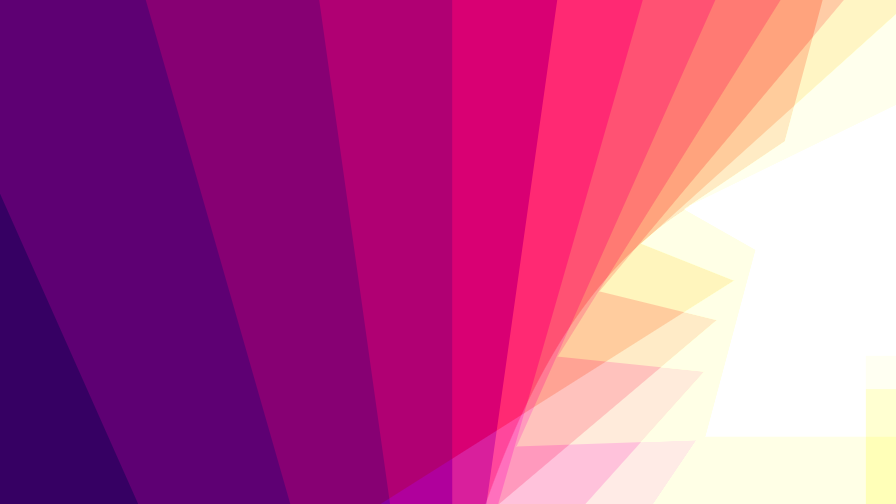
Write a Shadertoy shader that draws this background.

```glsl
// Soft coverage of a signed distance, positive inside
float cover(float d) {
    return clamp(d * iResolution.y + 0.5, 0.0, 1.0);
}

// Signed distance to a line through a point, positive along its normal
float side(vec2 p, vec2 point, float angle) {
    return dot(p - point, vec2(sin(angle), cos(angle)));
}

// Left ray of blade k, turning 8 degrees per step
float ray(vec2 p, float k) {
    float a = radians(8.0 * (k - 3.0));
    float offset = ((0.001042 * k - 0.04572) * k + 0.47894) * k - 0.15625;
    return dot(p, vec2(cos(a), sin(a))) - offset;
}

// Notched blade: a pointed upper part joined with a sweep below its notch
float blade(vec2 p, float k) {
    float d = ray(p, k);
    if (k < 6.0) return d;

    // The last blade ends on the curve traced by the tips
    if (k > 10.0) {
        float curve = 1.007 - 0.268 * log((max(p.y, 0.41) - 0.243) / 0.6435);
        return min(d, (p.x - curve) * 0.75);
    }

    float n = k - 6.0;
    float tilt = radians(7.9 * n - 2.0);
    vec2 tip = vec2(1.007 + 0.088 * n, 0.243 + 0.6435 * pow(0.72, n));
    vec2 notch = tip + 0.375 * pow(0.81, n) * vec2(cos(tilt), sin(tilt));
    float upper = min(d, dot(p - tip, vec2(sin(tilt), -cos(tilt))));

    float sweepAngle = k > 9.0 ? radians(75.0) : radians(56.0 - 7.9 * n);
    float sweep = side(p, notch, sweepAngle);
    if (k > 9.0) sweep = min(sweep, 0.866 - p.y);
    return max(upper, sweep);
}

void mainImage(out vec4 fragColor, in vec2 fragCoord) {
    // Height units, measured down from the top
    vec2 p = vec2(fragCoord.x, iResolution.y - fragCoord.y) / iResolution.y;

    // Green starts below zero, so it only shows after several layers
    vec3 color = vec3(0.21, -0.64, 0.39);
    for (int i = 0; i < 12; i++) {
        float k = float(i);
        vec3 light = vec3(0.16, 0.16, 0.16 * smoothstep(6.0, 9.0, k));
        if (i == 0) light.b = 0.06;
        if (i > 4) light.r = 0.0;
        if (i == 9) light.g = 0.12;
        if (i == 11) light.b = 0.13;
        color += light * cover(blade(p, k));
    }
    color = clamp(color, 0.0, 1.0);

    // Pale yellow block at the lower right
    float block = cover(p.x - 1.718);
    color.b -= block * (0.05 * cover(p.y - 0.706) + 0.13 * cover(p.y - 0.772));

    fragColor = vec4(color, 1.0);
}
```
